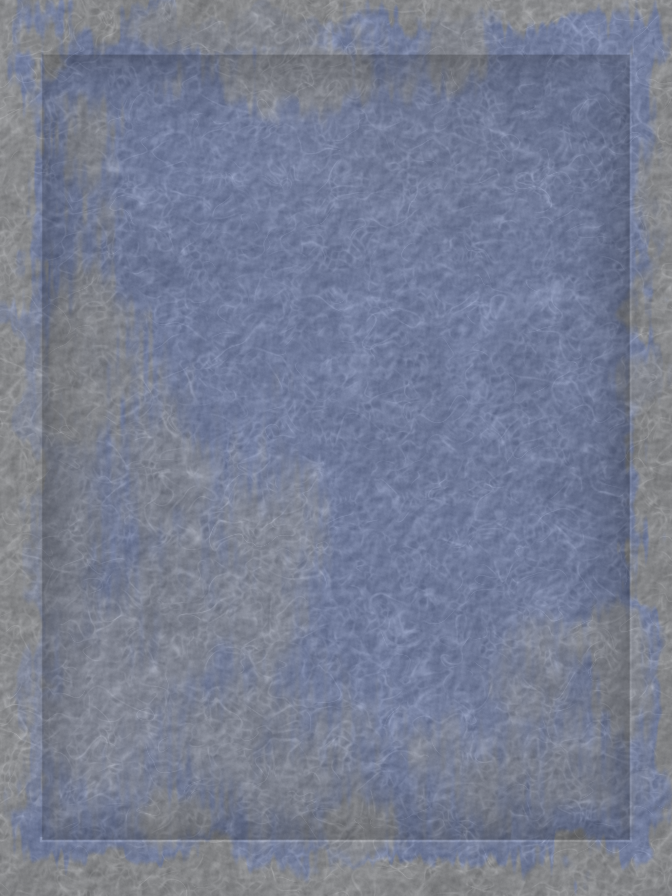
Write a Shadertoy shader that draws this background.

```glsl
// Worn blue paint on grey leather, with a sunken rectangular panel.
// Ragged ellipses rub the paint away, broken cell borders and lit noise emboss
// the hide, and a distance to the panel edge gives the inner shadow.

// All lengths are fractions of the canvas height.
const vec3 GREY = vec3(0.53, 0.535, 0.545);
const vec3 BLUE = vec3(0.445, 0.488, 0.61);
const vec3 HAZE = vec3(0.57, 0.585, 0.64);
const vec4 PANEL = vec4(0.047, 0.0625, 0.703, 0.939);   // left, bottom, right, top
const vec4 PAINT = vec4(0.036, 0.045, 0.726, 0.971);
const float SHADOW_DEPTH = 0.2;
const float SHADOW_WIDTH = 0.034;
const float PEBBLE_SCALE = 95.0;
const float CREASE_SCALE = 26.0;
const float GRAIN_SCALE = 125.0;
const float GRAIN_RELIEF = 0.12;

// Worn spots: centre, then radii.
const int BOLD_COUNT = 10;
const vec4 BOLD[BOLD_COUNT] = vec4[](
    vec4(0.094, 0.844, 0.035, 0.05), vec4(0.10, 0.62, 0.042, 0.12),
    vec4(0.508, 0.945, 0.032, 0.045), vec4(0.33, 0.915, 0.10, 0.033),
    vec4(0.26, 0.965, 0.10, 0.022), vec4(0.728, 0.545, 0.026, 0.05),
    vec4(0.686, 0.262, 0.032, 0.065), vec4(0.39, 0.078, 0.045, 0.033),
    vec4(0.215, 0.088, 0.045, 0.03), vec4(0.728, 0.78, 0.016, 0.045));
const int SOFT_COUNT = 9;
const vec4 SOFT[SOFT_COUNT] = vec4[](
    vec4(0.075, 0.43, 0.055, 0.20), vec4(0.185, 0.46, 0.05, 0.09),
    vec4(0.19, 0.30, 0.06, 0.16), vec4(0.297, 0.34, 0.055, 0.13),
    vec4(0.115, 0.21, 0.075, 0.11), vec4(0.27, 0.18, 0.10, 0.09),
    vec4(0.60, 0.235, 0.05, 0.045), vec4(0.56, 0.135, 0.10, 0.055),
    vec4(0.34, 0.125, 0.10, 0.05));

vec2 hash2(vec2 p) {
    vec3 q = fract(p.xyx * vec3(0.1031, 0.1030, 0.0973));
    q += dot(q, q.yzx + 33.33);
    return fract((q.xx + q.yz) * q.zy);
}

float noise(vec2 p) {
    vec2 i = floor(p), f = fract(p);
    f = f * f * (3.0 - 2.0 * f);
    return mix(mix(hash2(i).x, hash2(i + vec2(1, 0)).x, f.x),
               mix(hash2(i + vec2(0, 1)).x, hash2(i + vec2(1, 1)).x, f.x), f.y);
}

float fbm(vec2 p) {
    float sum = 0.0, amp = 0.5;
    for (int i = 0; i < 4; i++) {
        sum += amp * noise(p);
        p = mat2(1.6, 1.2, -1.2, 1.6) * p + 7.3;
        amp *= 0.5;
    }
    return sum / 0.9375;
}

// Gap between the two nearest cell points: zero on the cell borders.
float cellGap(vec2 p) {
    vec2 i = floor(p), f = fract(p);
    float near = 9.0, next = 9.0;
    for (int y = -1; y <= 1; y++)
    for (int x = -1; x <= 1; x++) {
        vec2 o = vec2(x, y);
        float d = length(o + hash2(i + o) - f);
        next = min(next, max(near, d));
        near = min(near, d);
    }
    return next - near;
}

// Distance to the nearest side of a rectangle, positive inside.
float insideBox(vec2 p, vec4 box) {
    vec2 d = min(p - box.xy, box.zw - p);
    return min(d.x, d.y);
}

float spot(vec2 p, vec4 s, float rag, float blur) {
    return smoothstep(-blur, blur, 1.0 - length((p - s.xy) / s.zw) + rag);
}

// Short thin folds along the middle level of a noise field.
float crease(vec2 p) {
    return smoothstep(0.08, 0.0, abs(noise(p) - 0.5)) * smoothstep(0.4, 0.75, noise(p * 0.9 + 19.0));
}

void mainImage(out vec4 fragColor, in vec2 fragCoord) {
    vec2 p = fragCoord / iResolution.y;
    p.x += 0.5 * (0.75 - iResolution.x / iResolution.y);
    float px = 1.0 / iResolution.y;

    // Paint cover: upright brush strokes fray its rim and its worn spots
    float bristle = noise(p * vec2(190.0, 26.0)) - 0.5;
    float cloud = fbm(p * 17.0) - 0.5;
    float rag = 0.7 * bristle + 1.6 * cloud;
    float rim = insideBox(p, PAINT) + 0.025 * bristle + 0.09 * cloud;
    float paint = smoothstep(-0.009, 0.009, rim);
    float bold = 0.0, soft = 0.0;
    for (int i = 0; i < BOLD_COUNT; i++) bold = max(bold, spot(p, BOLD[i], rag, 0.4));
    for (int i = 0; i < SOFT_COUNT; i++) soft = max(soft, spot(p, SOFT[i], rag, 0.65));
    paint *= (1.0 - 0.8 * bold) * (1.0 - 0.64 * soft);
    vec3 color = mix(GREY, BLUE, paint);

    // Pale haze and broad uneven tone
    float haze = 0.6 * spot(p, vec4(0.115, 0.215, 0.08, 0.09), cloud, 0.8)
               + 0.25 * spot(p, vec4(0.45, 0.83, 0.14, 0.09), cloud, 0.8)
               + 0.3 * spot(p, vec4(0.59, 0.22, 0.10, 0.09), cloud, 0.8);
    color = mix(color, HAZE, 0.5 * haze);
    color *= 1.0 + 0.1 * (fbm(p * 6.0 + 31.0) - 0.5) + 0.08 * cloud;

    // Leather: broken pebble borders, folds and grain lit from the upper left
    vec2 warped = p + 0.016 * vec2(noise(p * 45.0), noise(p * 45.0 + 51.0));
    float border = smoothstep(0.5, 0.0, cellGap(warped * PEBBLE_SCALE));
    border *= smoothstep(0.2, 0.8, noise(p * 70.0 + 5.0));
    float folds = crease(mat2(0.8, 0.5, -0.6, 1.3) * warped * CREASE_SCALE)
                + crease(mat2(0.9, -0.7, 0.5, 1.2) * warped * CREASE_SCALE * 1.6 + 40.0)
                + crease(mat2(0.5, 0.9, -1.2, 0.7) * warped * CREASE_SCALE * 2.2 + 80.0);
    color += 0.05 * (border - 0.25) + 0.045 * (folds - 0.15);
    vec2 grain = p * GRAIN_SCALE;
    color += GRAIN_RELIEF * (fbm(grain) - fbm(grain + vec2(-0.3, 0.4)));
    color += 0.09 * (fbm(grain * 0.9 + 60.0) - 0.5);

    // Sunken panel: inner shadow and lit lower and right lips
    float depth = insideBox(p, PANEL);
    float inside = smoothstep(-px, px, depth);
    color *= 1.0 - SHADOW_DEPTH * inside * exp(-max(depth, 0.0) / SHADOW_WIDTH);
    float lip = smoothstep(0.0025, 0.0, abs(depth + 0.001));
    float lit = max(step(p.y, PANEL.y + 0.003), 0.5 * step(PANEL.z - 0.003, p.x));
    color += 0.09 * lip * lit;

    fragColor = vec4(color, 1.0);
}
```
